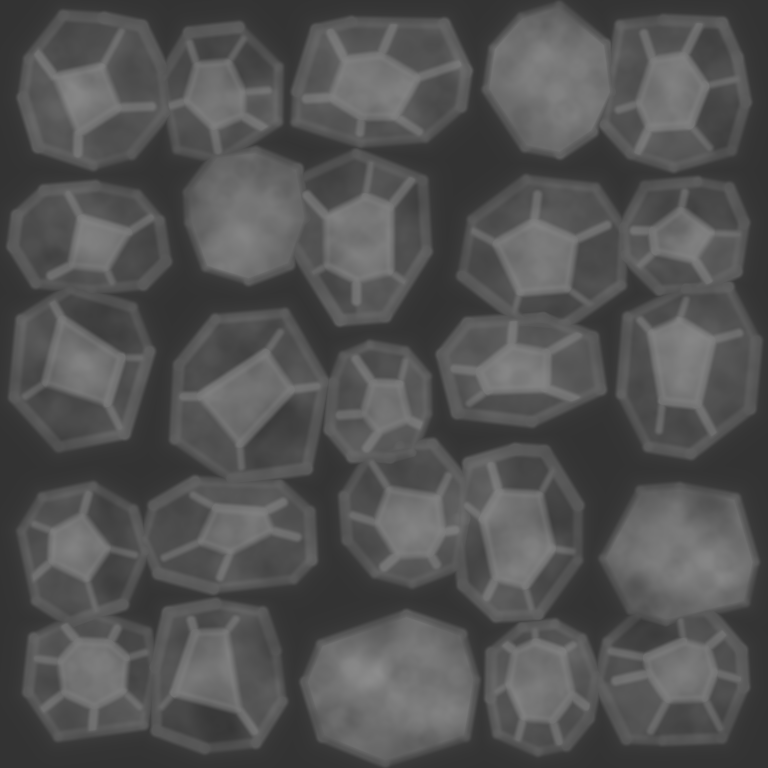
Reproduce this texture procedurally as a Shadertoy shader.

```glsl
// Soft grey faceted gemstones packed on a dark ground.
#define STONES 5.0        // stones along each side
#define WARP 0.032        // unevenness of the packing
#define FILL 0.98         // stone size within its cell
#define GROUND 0.20
#define FACET 0.295
#define TABLE 0.465
#define RIM 0.385
#define RIDGE 0.485
#define RIM_WIDTH 0.0075
#define RIDGE_WIDTH 0.0055
#define SOFT 0.0035       // edge softness
#define BLOBS 24.0        // density of the cloudy spots

const float TAU = 6.2832;

float rand(vec2 v) { return fract(sin(dot(v, vec2(12.99, 78.23))) * 43758.5); }

// Cellular noise: overlapping soft discs, roughly -1 to 1
float cloud(vec2 p) {
    vec2 cell = floor(p);
    float sum = 0.0;
    for (int j = -1; j <= 1; j++)
    for (int i = -1; i <= 1; i++) {
        vec2 c = cell + vec2(i, j);
        vec2 centre = c + vec2(rand(c), rand(c + 31.7));
        sum += smoothstep(1.0, 0.45, length(p - centre)) * (rand(c + 7.3) - 0.5);
    }
    return sum;
}

// Bends the regular grid while keeping the canvas border in place
vec2 packing(vec2 u) {
    vec2 wave = vec2(sin(11.0 * u.x + 7.0 * u.y + 0.6),
                     sin(12.0 * u.y - 8.0 * u.x + 2.0));
    return 0.015 + 0.97 * (u + WARP * wave * sin(0.5 * TAU * u));
}

// Corner k of an irregular polygon laid on a superellipse
vec2 corner(float k, float n, float seed) {
    k = mod(k, n);
    float power = mix(2.1, 3.3, rand(vec2(seed, 0.37)));
    float angle = TAU * (k + 0.5 * rand(vec2(k, seed))) / n + seed;
    vec2 dir = vec2(cos(angle), sin(angle));
    vec2 q = pow(abs(dir) + 1e-4, vec2(power));
    return dir * pow(q.x + q.y, -1.0 / power) * mix(0.88, 1.0, rand(vec2(seed, k + 0.5)));
}

float segment(vec2 p, vec2 a, vec2 b) {
    vec2 ab = b - a;
    return length(p - a - ab * clamp(dot(p - a, ab) / dot(ab, ab), 0.0, 1.0));
}

float stroke(float d, float width) { return smoothstep(width + SOFT, width - SOFT, d); }

float cross2(vec2 a, vec2 b) { return a.x * b.y - a.y * b.x; }

// x: signed distance, y: strength of the uneven outline
vec2 polygon(vec2 p, vec2 size, float n, float seed, float width) {
    float nearest = 1.0, side = 1.0, line = 0.0;
    for (float k = 0.0; k < n; k++) {
        vec2 a = size * corner(k, n, seed), b = size * corner(k + 1.0, n, seed);
        float d = segment(p, a, b), h = rand(vec2(k + 0.2, seed));
        float s = stroke(d, width * mix(0.75, 1.1, h)) * mix(0.6, 1.0, h);
        line = max(line, s) + 0.3 * min(line, s);
        nearest = min(nearest, d);
        bool above = p.y >= a.y, below = p.y < b.y;
        if (above == below && (cross2(b - a, p - a) > 0.0) == above) side = -side;
    }
    return vec2(side * nearest, line);
}

// Table, facets and ridges of a cut stone
float cutFace(vec2 p, vec2 size, float seed, float spots) {
    float n = 4.0 + floor(3.6 * rand(vec2(seed, 3.1)));
    float scale = mix(0.45, 0.62, rand(vec2(seed, 4.2)));
    vec2 shift = 0.22 * size * (vec2(rand(vec2(seed, 5.3)), rand(vec2(seed, 6.4))) - 0.5);
    float grey = FACET + 0.045 * spots, ridges = 0.0;
    for (float k = 0.0; k < n; k++) {
        vec2 c = size * corner(k, n, seed), e = size * corner(k + 1.0, n, seed);
        vec2 a = shift + scale * c, b = 0.86 * c;
        vec2 a2 = shift + scale * e, b2 = 0.86 * e;
        float wedge = smoothstep(-SOFT, SOFT, cross2(normalize(b - a), p - a))
                    * smoothstep(-SOFT, SOFT, -cross2(normalize(b2 - a2), p - a2));
        float h = rand(vec2(seed + 0.6, k));
        grey += wedge * 0.07 * (h - 0.4);
        float glow = exp(-segment(p, a, b) / 0.012);
        grey += 0.025 * glow;
        ridges = max(ridges, stroke(segment(p, a, b), RIDGE_WIDTH * mix(0.7, 1.15, h)) * mix(0.6, 0.95, h));
    }
    vec2 table = polygon(p - shift, size * scale, n, seed, RIDGE_WIDTH);
    float dome = smoothstep(0.0, 0.06, -table.x);
    grey = mix(grey, TABLE - 0.02 + 0.05 * dome + 0.06 * spots, smoothstep(SOFT, -SOFT, table.x));
    return mix(grey, RIDGE + 0.03 * spots, min(max(ridges, table.y), 1.0) * 0.8);
}

void mainImage(out vec4 fragColor, in vec2 fragCoord) {
    vec2 uv = fragCoord / iResolution.xy;
    float spots = cloud(uv * BLOBS) + 0.5 * cloud(uv * BLOBS * 2.3 + 5.0);
    float grey = GROUND;
    for (float j = 0.0; j < STONES; j++)
    for (float i = 0.0; i < STONES; i++) {
        // Place the stone and take its size from the bent cell
        vec2 u = (vec2(i, j) + 0.5) / STONES, h = vec2(0.5 / STONES, 0.0);
        vec2 p = uv - packing(u);
        vec2 size = 0.5 * FILL * vec2(packing(u + h.xy).x - packing(u - h.xy).x,
                                      packing(u + h.yx).y - packing(u - h.yx).y);
        if (any(greaterThan(abs(p), size + 0.06))) continue;
        float id = i + STONES * j, seed = id + 1.0;

        // Outline with a faint halo, then a cut face or a smooth dome
        float n = 7.0 + floor(4.0 * rand(vec2(seed, 1.9)));
        vec2 body = polygon(p, size, n, seed + 40.0, RIM_WIDTH);
        float halo = GROUND + 0.065 * exp(-max(body.x, 0.0) / 0.011);
        float face = mod(id, 7.0) == 2.0
            ? 0.41 + 0.07 * smoothstep(0.0, 0.06, -body.x) + 0.07 * spots
            : cutFace(p, size, seed, spots);
        float stone = mix(halo, face, smoothstep(SOFT, -SOFT, body.x));
        stone = mix(stone, max(stone, RIM + 0.04 * spots), min(body.y, 1.0) * 0.75);
        grey = max(grey, stone);
    }
    fragColor = vec4(vec3(grey), 1.0);
}
```
